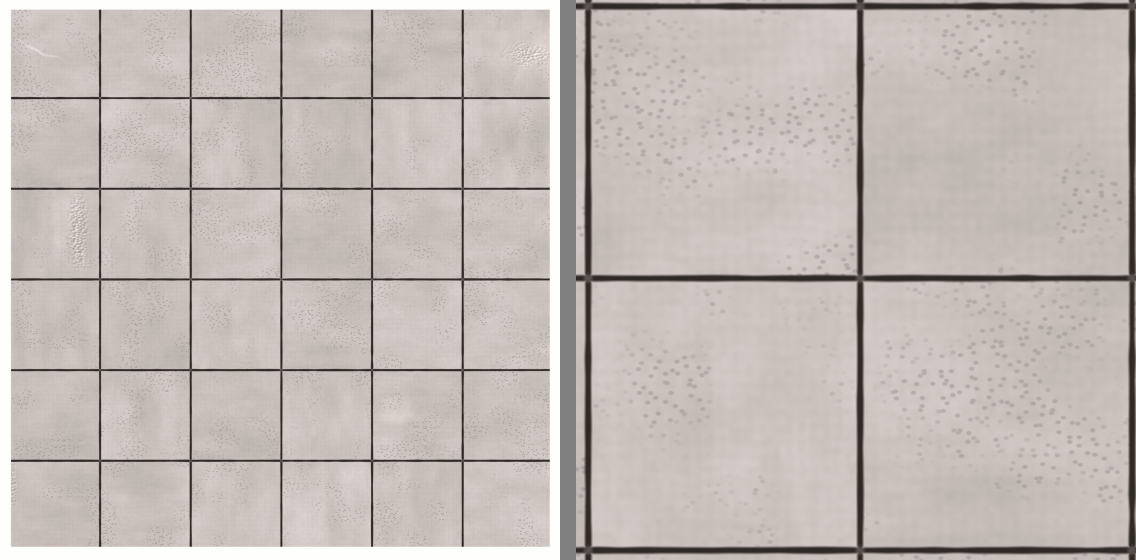
Left, the full canvas; right, a detail of the centre.
This texture is drawn by a WebGL 1 fragment shader. Its source:

```glsl
precision highp float;
// Six by six sheet of worn grey cement mosaic tiles with thin dark joints on white.
uniform vec2 u_resolution;

const vec3 PAPER = vec3(0.995, 0.995, 0.99);
const vec3 PALE_CEMENT = vec3(0.835, 0.797, 0.785);
const vec3 DARK_CEMENT = vec3(0.715, 0.685, 0.665);
const vec3 PIT = vec3(0.56, 0.53, 0.52);
const vec3 GROUT = vec3(0.16, 0.135, 0.12);
const vec2 SHEET_MIN = vec2(0.0197, 0.0236);
const vec2 SHEET_MAX = vec2(0.9818, 0.9828);
const vec2 GRID_CENTER = vec2(0.5025, 0.5010);
const float PITCH = 0.1619;
const float JOINT_HALF = 0.0018;

float hash(vec2 p) {
  vec3 q = fract(p.xyx * vec3(0.1031, 0.1030, 0.0973));
  q += dot(q, q.yzx + 33.33);
  return fract((q.x + q.y) * q.z);
}

float valueNoise(vec2 p) {
  vec2 i = floor(p);
  vec2 f = fract(p);
  f = f * f * (3.0 - 2.0 * f);
  float low = mix(hash(i), hash(i + vec2(1.0, 0.0)), f.x);
  float high = mix(hash(i + vec2(0.0, 1.0)), hash(i + 1.0), f.x);
  return mix(low, high, f.y);
}

float layeredNoise(vec2 p) {
  float sum = 0.0;
  float weight = 0.5;
  for (int i = 0; i < 5; i++) {
    sum += weight * valueNoise(p);
    p = mat2(1.6, 1.2, -1.2, 1.6) * p + 7.3;
    weight *= 0.5;
  }
  return sum / 0.97;
}

// Distance to the nearest scattered point
float cellular(vec2 p) {
  vec2 cell = floor(p);
  float nearest = 2.0;
  for (int y = -1; y <= 1; y++) {
    for (int x = -1; x <= 1; x++) {
      vec2 c = cell + vec2(float(x), float(y));
      vec2 point = c + vec2(hash(c), hash(c + 41.7));
      nearest = min(nearest, distance(p, point));
    }
  }
  return nearest;
}

// Fine woven trowel marks from wavering sines
float weave(vec2 p) {
  float waver = 3.0 * valueNoise(p * 45.0);
  return sin(p.x * 820.0 + waver) * 0.5 + sin(p.y * 760.0 - waver) * 0.5;
}

// Soft ragged ellipse, 1 at its middle
float patchMask(vec2 p, vec2 center, vec2 radius) {
  float ragged = 0.7 * (layeredNoise(p * 40.0) - 0.5);
  return 1.0 - smoothstep(0.35, 1.1, length((p - center) / radius) + ragged);
}

// Side-lit crumbled surface
float relief(vec2 p) {
  vec2 q = p * vec2(170.0, 230.0);
  return cellular(q) - cellular(q + vec2(0.35, -0.4));
}

vec3 tileColor(vec2 p, vec2 id) {
  float seed = hash(id + 17.0);
  vec2 q = p + id * 3.71 + 40.0;
  float vertical = step(0.68, hash(id + 63.0));
  vec2 stretch = mix(vec2(15.0, 42.0), vec2(42.0, 15.0), vertical);
  float cloud = layeredNoise(q * 13.0);
  float streak = layeredNoise(q * stretch);
  float grain = valueNoise(q * 260.0) - 0.5;

  // Tone of the tile with clouds, streaks and grain
  float shade = 0.37 + 0.30 * (seed - 0.5) + 0.85 * (cloud - 0.5);
  shade += 0.65 * (streak - 0.5) + 0.16 * grain + 0.055 * weave(q);
  vec3 color = mix(PALE_CEMENT, DARK_CEMENT, clamp(shade, -0.15, 1.1));

  // Sparse pits gathered in the darker clouds
  float pits = 1.0 - smoothstep(0.10, 0.30, cellular(q * vec2(130.0, 170.0)));
  float gather = smoothstep(0.48, 0.68, layeredNoise(q * 22.0 + 9.0));
  return mix(color, PIT, 0.42 * pits * gather);
}

// Bare strips, a chalky corner and a pale scratch
vec3 addWear(vec3 color, vec2 p) {
  float rough = patchMask(p, vec2(0.140, 0.590), vec2(0.023, 0.090));
  rough += patchMask(p, vec2(0.945, 0.902), vec2(0.058, 0.025));
  rough += 0.8 * patchMask(p, vec2(0.022, 0.135), vec2(0.012, 0.055));
  float chalk = patchMask(p, vec2(0.935, 0.925), vec2(0.09, 0.07));
  chalk += patchMask(p, vec2(0.109, 0.615), vec2(0.022, 0.07));
  chalk += patchMask(p, vec2(0.705, 0.270), vec2(0.045, 0.03));
  color += 0.045 * chalk + 0.24 * rough * relief(p);
  float ridge = 0.915 - 0.45 * (p.x - 0.06) + 0.016 * (layeredNoise(p * 38.0) - 0.5);
  float scratch = 1.0 - smoothstep(0.0006, 0.0035, abs(p.y - ridge));
  scratch *= smoothstep(0.02, 0.05, p.x) * (1.0 - smoothstep(0.09, 0.12, p.x));
  return color + 0.075 * scratch;
}

void main() {
  float side = min(u_resolution.x, u_resolution.y);
  vec2 p = (gl_FragCoord.xy - 0.5 * u_resolution) / side + 0.5;
  float soft = max(0.0011, 0.75 / side);

  vec2 grid = (p - GRID_CENTER) / PITCH;
  vec3 color = addWear(tileColor(p, floor(grid)), p);

  // Joints with a slightly uneven edge, fading where they cross
  vec2 toJoint = abs(fract(grid + 0.5) - 0.5) * PITCH;
  float halfWidth = JOINT_HALF + 0.0007 * (valueNoise(p * 75.0) - 0.5);
  vec2 joint = 1.0 - smoothstep(halfWidth - soft, halfWidth + soft, toJoint);
  float crossing = 1.0 - smoothstep(0.001, 0.004, length(toJoint));
  color = mix(color, GROUT, max(joint.x, joint.y) * (0.96 - 0.25 * crossing));

  // Trim to the sheet
  vec2 inset = min(p - SHEET_MIN, SHEET_MAX - p);
  float sheet = smoothstep(-soft, soft, min(inset.x, inset.y));
  gl_FragColor = vec4(mix(PAPER, color, sheet), 1.0);
}
```
